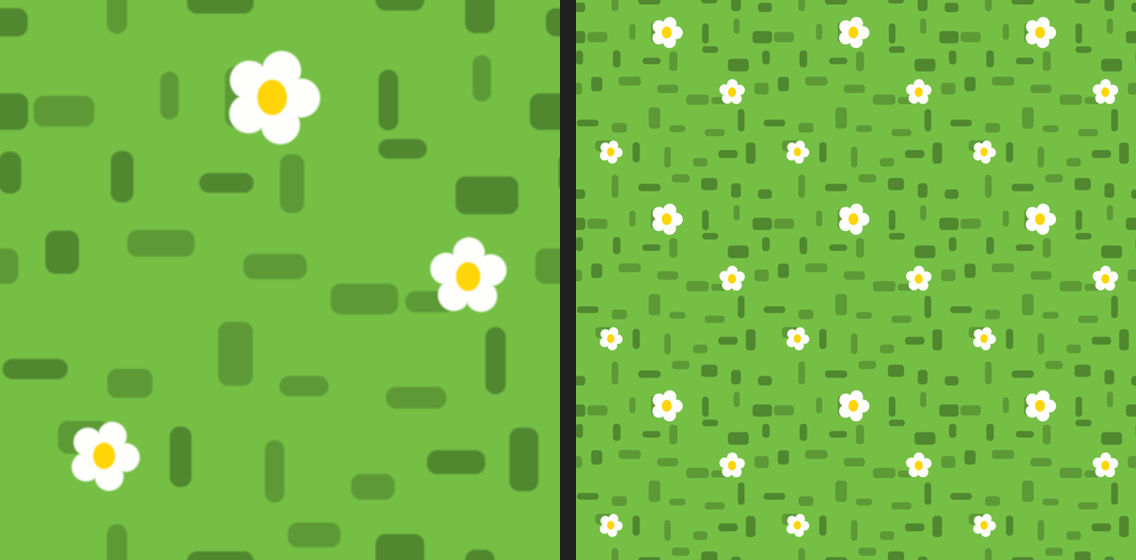
Left, the tile; right, the same tile 3 across and 3 down.
Write a Shadertoy shader that draws this texture.

```glsl
const vec3 GRASS = vec3(0.457, 0.748, 0.272);
const vec3 PATCH_LIGHT = vec3(0.363, 0.602, 0.212);
const vec3 PATCH_DARK = vec3(0.314, 0.530, 0.184);
const vec3 PETAL = vec3(0.995, 0.995, 0.99);
const vec3 POLLEN = vec3(1.0, 0.835, 0.03);

const float GRID = 6.0;                       // patches per side, even so rows stagger and wrap
const vec2 GRID_SHIFT = vec2(0.03, 0.07);
const vec2 HALF_LENGTH = vec2(0.037, 0.062);  // shortest, longest
const vec2 HALF_WIDTH = vec2(0.0175, 0.034);  // thinnest, thickest
const float CORNER = 0.018;
const float UPRIGHT_SHARE = 0.45;
const float DARK_SHARE = 0.45;
const float SOFTNESS = 0.0032;

const int FLOWERS = 3;
const vec2 FLOWER_START = vec2(0.486, 0.826);
const vec2 FLOWER_STEP = vec2(0.35, -0.32);
const vec2 FLOWER_RADIUS = vec2(0.085, 0.063); // first, last
const float PETALS = 5.0;
const float TAU = 6.28319;

// Four random values per cell and seed
vec4 hash4(vec2 cell, uint seed) {
    uint h = uint(cell.x) * 1597334677u ^ uint(cell.y) * 3812015801u ^ seed * 2654435769u;
    vec4 r;
    for (int i = 0; i < 4; i++) {
        h = (h ^ (h >> 16)) * 2146121005u;
        h = (h ^ (h >> 15)) * 2221713035u;
        h ^= h >> 16;
        r[i] = float(h >> 8) / 16777216.0;
    }
    return r;
}

float coverage(float d) {
    return 1.0 - smoothstep(-SOFTNESS, SOFTNESS, d);
}

float roundedBox(vec2 p, vec2 halfSize, float radius) {
    vec2 q = abs(p) - halfSize + radius;
    return length(max(q, 0.0)) + min(max(q.x, q.y), 0.0) - radius;
}

// One rounded patch, kept inside its staggered cell
vec3 addPatches(vec3 color, vec2 uv) {
    vec2 p = (uv + GRID_SHIFT) * GRID;
    p.x += 0.5 * mod(floor(p.y), 2.0);
    vec2 cell = mod(floor(p), GRID);
    vec4 shape = hash4(cell, 1u);
    vec4 place = hash4(cell, 2u);

    vec2 halfSize = vec2(mix(HALF_LENGTH.x, HALF_LENGTH.y, shape.x),
                         mix(HALF_WIDTH.x, HALF_WIDTH.y, shape.y * shape.y));
    if (shape.z < UPRIGHT_SHARE) halfSize = halfSize.yx * vec2(0.93, 1.0);

    vec2 room = 0.5 / GRID - halfSize - SOFTNESS;
    vec2 local = (fract(p) - 0.5) / GRID - (place.xy * 2.0 - 1.0) * room;
    float radius = min(CORNER, min(halfSize.x, halfSize.y));
    vec3 tone = shape.w < DARK_SHARE ? PATCH_DARK : PATCH_LIGHT;
    return mix(color, tone, coverage(roundedBox(local, halfSize, radius)));
}

// Five round petals about an oval centre
vec3 addFlower(vec3 color, vec2 p, float radius, float turn) {
    float d = length(p) - 0.5 * radius;
    for (float i = 0.0; i < PETALS; i++) {
        float angle = turn + TAU * i / PETALS;
        vec2 tip = 0.6 * radius * vec2(cos(angle), sin(angle));
        d = min(d, length(p - tip) - 0.41 * radius);
    }
    color = mix(color, PETAL, coverage(d));
    float oval = (length(p / vec2(0.31, 0.37)) - radius) * 0.34;
    return mix(color, POLLEN, coverage(oval));
}

void mainImage(out vec4 fragColor, in vec2 fragCoord) {
    vec2 uv = fragCoord / iResolution.xy;
    vec3 color = addPatches(GRASS, uv);

    for (int i = 0; i < FLOWERS; i++) {
        float k = float(i);
        vec2 center = FLOWER_START + k * FLOWER_STEP;
        vec2 p = fract(uv - center + 0.5) - 0.5; // nearest wrapped copy
        float size = mix(FLOWER_RADIUS.x, FLOWER_RADIUS.y, sqrt(k / float(FLOWERS - 1)));
        color = addFlower(color, p, size, 0.3 * k * k - 0.02);
    }
    fragColor = vec4(color, 1.0);
}
```
